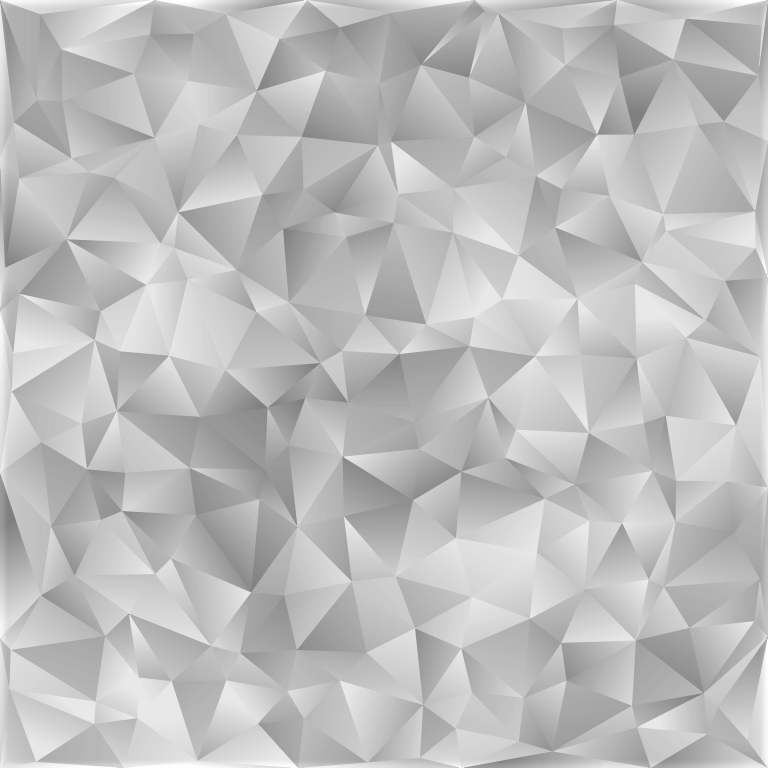
Write a Shadertoy shader that draws this background.

```glsl
// Low-poly sheet of grey facets: a Delaunay triangulation of jittered points.
// Each pixel finds its triangle by pivoting on points lifted to a paraboloid,
// then shades it with a facet tone, a linear ramp and broad gradient noise.

const float CELLS = 14.0;   // point cells along each side of the canvas
const int REACH = 3;        // cells searched around a pixel
const int SPAN = 2 * REACH + 1;
const int COUNT = SPAN * SPAN;

vec2 hash2(vec2 p) {
    vec3 q = fract(p.xyx * vec3(0.1031, 0.1030, 0.0973));
    q += dot(q, q.yzx + 33.33);
    return fract((q.xx + q.yz) * q.zy);
}

float cornerSlope(vec2 cell, vec2 delta) {
    float angle = 6.2832 * hash2(cell + 57.0).x;
    return dot(vec2(cos(angle), sin(angle)), delta);
}

float gradientNoise(vec2 p) {
    vec2 i = floor(p), f = p - i;
    vec2 u = f * f * f * (f * (f * 6.0 - 15.0) + 10.0);
    vec2 e = vec2(1.0, 0.0);
    return mix(mix(cornerSlope(i, f), cornerSlope(i + e, f - e), u.x),
               mix(cornerSlope(i + e.yx, f - e.yx), cornerSlope(i + 1.0, f - 1.0), u.x), u.y);
}

vec2 cellOf(vec2 p, int k) {
    return floor(p) + vec2(k % SPAN - REACH, k / SPAN - REACH);
}

// One point per cell; a sparse outer ring is clamped onto the canvas border.
vec2 meshPoint(vec2 cell) {
    vec2 farAway = vec2(1000.0);
    if (any(lessThan(cell, vec2(-1.5))) || any(greaterThan(cell, vec2(CELLS + 0.5)))) return farAway;
    bvec2 below = lessThan(cell, vec2(-0.5));
    bvec2 above = greaterThan(cell, vec2(CELLS - 0.5));
    bool side = below.x || above.x;
    if (side || below.y || above.y) {
        float along = side ? cell.y : cell.x;
        if (abs(mod(along + 0.5, 3.0) - 2.5) > 0.1) return farAway;
    }
    return clamp(cell + mix(vec2(0.06), vec2(0.94), hash2(cell + 13.0)), 0.0, CELLS);
}

// Tone of a facet at a displacement from its middle.
float facetTone(vec2 key, vec2 middle, vec2 delta) {
    vec2 r = hash2(key + 91.0), s = hash2(key + 203.0);
    float angle = 6.2832 * s.x;
    float along = clamp(dot(vec2(cos(angle), sin(angle)), delta), -0.8, 0.8);
    vec2 uv = middle / CELLS;
    vec2 hollow = uv - vec2(0.47, 0.48);
    float tone = 0.75 + 0.2 * (r.x - 0.5);
    tone += 0.13 * gradientNoise(uv * 3.6 + 4.3);
    tone -= 0.08 * exp(-22.0 * dot(hollow, hollow));
    tone += (0.04 + 0.2 * s.y) * along;
    tone += 0.008 * gradientNoise(vec2(along * 14.0, key.x + 0.37 * key.y));
    return clamp(tone, 0.5, 0.91);
}

// Returns the tone at p; edge holds the nearest side's outward normal and distance.
float facet(vec2 p, out vec3 edge) {
    vec2 points[COUNT];
    for (int k = 0; k < COUNT; k++) points[k] = meshPoint(cellOf(p, k)) - p;

    // Start from a huge triangle around p, then swap in the lowest lifted point.
    mat3 tri = mat3(-40.0, -30.0, 1.0, 40.0, -30.0, 1.0, 0.0, 45.0, 1.0);
    vec3 lift = vec3(2500.0, 2500.0, 2025.0);
    ivec3 index = ivec3(0);
    mat3 toBary = inverse(tri);
    for (int pivot = 0; pivot < 18; pivot++) {
        vec3 plane = lift * toBary;
        float lowest = -1e-4;
        int best = -1;
        for (int k = 0; k < COUNT; k++) {
            vec2 q = points[k];
            float gap = dot(q, q) - dot(plane, vec3(q, 1.0));
            if (gap < lowest) { lowest = gap; best = k; }
        }
        if (best < 0) break;
        vec2 q = points[best];
        vec3 weight = toBary * vec3(q, 1.0);
        float smallest = 1e9;
        int leaving = 0;
        for (int i = 0; i < 3; i++) {
            float ratio = weight[i] > 1e-6 ? toBary[2][i] / weight[i] : 1e9;
            if (ratio < smallest) { smallest = ratio; leaving = i; }
        }
        tri[leaving] = vec3(q, 1.0);
        lift[leaving] = dot(q, q);
        index[leaving] = best;
        toBary = inverse(tri);
    }

    edge = vec3(0.0, 0.0, 1e9);
    for (int i = 0; i < 3; i++) {
        vec2 slope = vec2(toBary[0][i], toBary[1][i]);
        float dist = toBary[2][i] / length(slope);
        if (dist < edge.z) edge = vec3(-normalize(slope), dist);
    }
    vec2 key = cellOf(p, index.x) + cellOf(p, index.y) + cellOf(p, index.z);
    vec2 middle = (tri[0].xy + tri[1].xy + tri[2].xy) / 3.0;
    return facetTone(key, p + middle, -middle);
}

void mainImage(out vec4 fragColor, in vec2 fragCoord) {
    vec2 p = CELLS * fragCoord / iResolution.xy;
    float pixel = CELLS / iResolution.y;
    vec3 edge, otherEdge;
    float tone = facet(p, edge);

    // Blend with the facet across a nearby side.
    vec2 across = clamp(p + edge.xy * pixel, vec2(0.01), vec2(CELLS - 0.01));
    if (edge.z < 0.5 * pixel) tone = mix(tone, facet(across, otherEdge), 0.5 - edge.z / pixel);

    // Pale rim along the canvas border.
    vec2 inset = min(p, CELLS - p) / CELLS;
    tone += 0.1 * (1.0 - smoothstep(0.0, 0.012, min(inset.x, inset.y)));
    fragColor = vec4(vec3(tone), 1.0);
}
```
